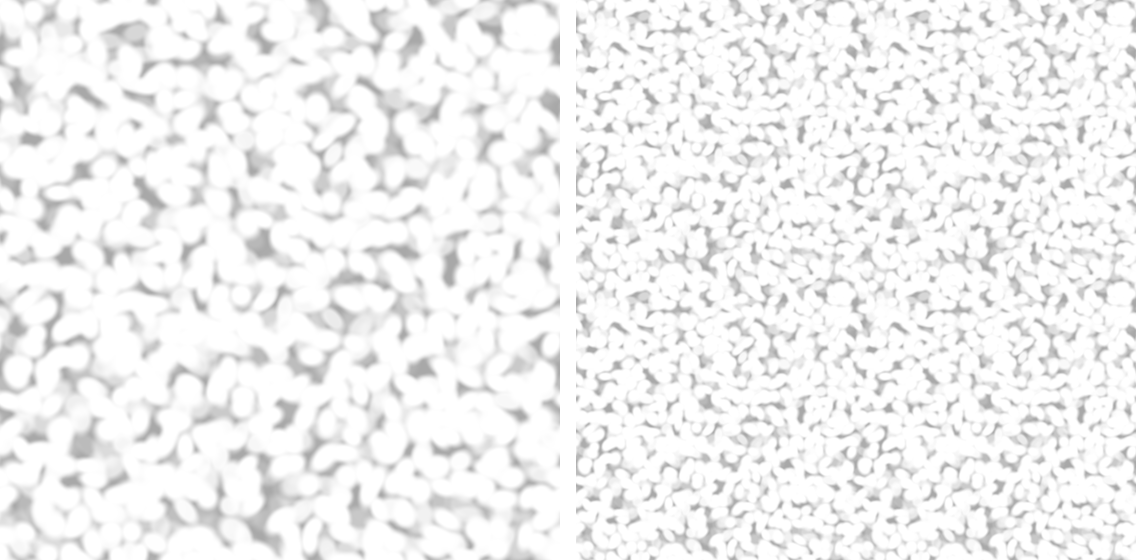
Left, the tile; right, the same tile 2 across and 2 down.
This texture is drawn by a WebGL 1 fragment shader. Its source:

```glsl
precision highp float;
// Soft white grains, overlapping at random over a grey ground; tiles seamlessly.

uniform vec2 u_resolution;

#define CELLS 36.0        // grid cells across the tile, one grain each
#define JITTER 1.25       // scatter of grain centres, in cells
#define CORE 0.47         // radius where a grain starts to fade, in cells
#define RIM 1.05          // radius where a grain has faded out, in cells
#define SIZE_SPREAD 0.15  // relative variation of grain size
#define MAX_STRETCH 1.4   // long axis factor; the short axis is its inverse
#define OPACITY_GAIN 2.2  // higher values leave fewer faint grains
#define GROUND vec3(0.66)
#define GRAIN vec3(1.0)

const float TAU = 6.2831853;

float hash(vec2 p) {
  return fract(sin(dot(p, vec2(127.1, 311.7))) * 43758.5453);
}

vec2 hash2(vec2 p) {
  return vec2(hash(p), hash(p + vec2(41.3, 17.9)));
}

// Coverage at an offset from the centre of the grain with this seed cell.
float grainCoverage(vec2 offset, vec2 seed) {
  vec2 form = hash2(seed + 73.7);
  vec2 look = hash2(seed + 151.3);
  float angle = form.x * TAU;
  float stretch = mix(1.0, MAX_STRETCH, form.y);
  float size = 1.0 + SIZE_SPREAD * (2.0 * look.x - 1.0);
  float c = cos(angle);
  float s = sin(angle);
  vec2 local = mat2(c, -s, s, c) * offset * vec2(1.0 / stretch, stretch);
  float opacity = min(1.0, look.y * OPACITY_GAIN);
  return opacity * (1.0 - smoothstep(CORE, RIM, length(local) / size));
}

// Share of the ground left visible below all nearby grains.
float groundVisibility(vec2 p) {
  vec2 cell = floor(p);
  float visible = 1.0;
  for (int y = -2; y <= 2; y++) {
    for (int x = -2; x <= 2; x++) {
      vec2 neighbour = cell + vec2(float(x), float(y));
      vec2 seed = mod(neighbour, CELLS); // wrap so the tile repeats
      vec2 centre = neighbour + 0.5 + JITTER * (hash2(seed) - 0.5);
      visible *= 1.0 - grainCoverage(p - centre, seed);
    }
  }
  return visible;
}

void main() {
  vec2 uv = gl_FragCoord.xy / u_resolution;
  gl_FragColor = vec4(mix(GRAIN, GROUND, groundVisibility(uv * CELLS)), 1.0);
}
```
